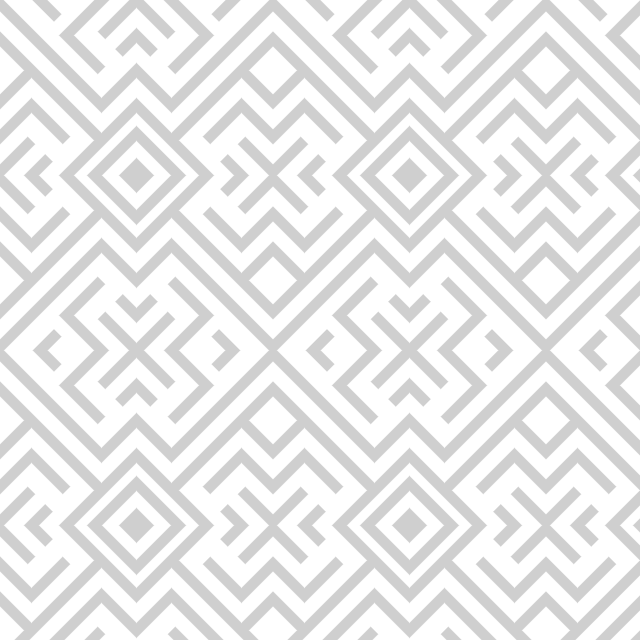
Give the GLSL for this pattern, as a Shadertoy shader.

```glsl
const float HALF_WIDTH = 0.152;

// Straight bar: mitred past its corner end, cut flat at its free end
float bar(vec2 p, vec2 corner, vec2 freeEnd) {
    vec2 span = freeEnd - corner;
    float len = length(span);
    vec2 dir = span / len;
    vec2 q = p - corner;
    float along = dot(q, dir);
    float across = abs(dot(q, vec2(-dir.y, dir.x))) - HALF_WIDTH;
    return max(across, max(-along - HALF_WIDTH, along - len));
}

// Outline of a square standing on its corner
float diamondRing(vec2 p, float radius) {
    return abs(p.x + p.y - radius) * 0.7071 - HALF_WIDTH;
}

// One quarter of the repeat, mirrored about both axes
float quarterMotif(vec2 p) {
    // Nested diamonds
    float d = (p.x + p.y - 0.5) * 0.7071;
    d = min(d, diamondRing(p, 1.2));
    d = min(d, diamondRing(p, 2.0));

    // Long lattice lines
    d = min(d, bar(p, vec2(1, 1), vec2(5, 5)));
    d = min(d, bar(p, vec2(0, 3), vec2(1, 2)));
    d = min(d, bar(p, vec2(1, 2), vec2(4, 5)));

    // Side cross with chevron, zigzag and small box
    d = min(d, bar(p, vec2(4, 0), vec2(3, 1)));
    d = min(d, bar(p, vec2(3, 0), vec2(2.5, 0.5)));
    d = min(d, bar(p, vec2(4, 1), vec2(3, 2)));
    d = min(d, bar(p, vec2(3, 2), vec2(2, 1)));
    d = min(d, bar(p, vec2(4, 2), vec2(3, 3)));

    // Upper cross with chevrons and zigzag
    d = min(d, bar(p, vec2(0, 5), vec2(1, 4)));
    d = min(d, bar(p, vec2(0, 4), vec2(0.5, 3.5)));
    d = min(d, bar(p, vec2(1, 5), vec2(2, 4)));
    d = min(d, bar(p, vec2(2, 4), vec2(1, 3)));
    d = min(d, bar(p, vec2(2.75, 5), vec2(2.25, 4.5)));
    return d;
}

void mainImage(out vec4 fragColor, in vec2 fragCoord) {
    float unitsPerPixel = 18.286 / iResolution.y;
    vec2 p = fragCoord * unitsPerPixel;

    // Tile, then fold into one quarter
    vec2 period = vec2(7.8, 10.0);
    vec2 folded = abs(mod(p - vec2(0.0, 8.274), period) - 0.5 * period);

    float ink = 1.0 - smoothstep(-0.7, 0.7, quarterMotif(folded) / unitsPerPixel);
    fragColor = vec4(mix(vec3(1.0), vec3(0.81), ink), 1.0);
}
```
